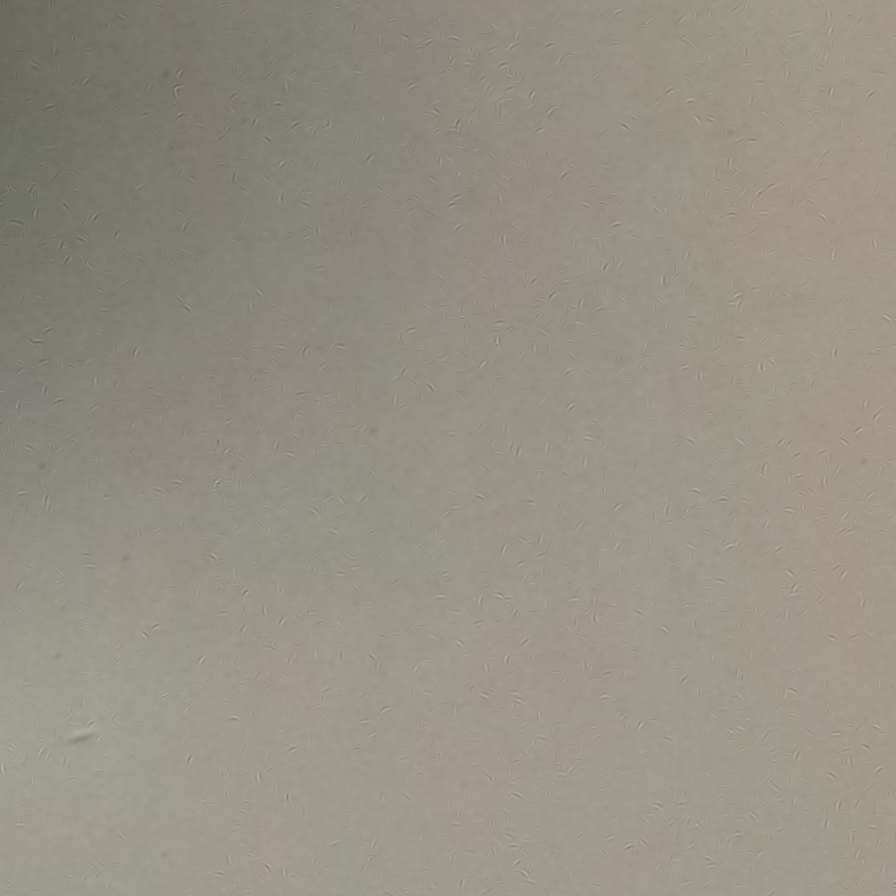
Reproduce this texture procedurally as a Shadertoy shader.

```glsl
// Softly lit grey-beige plaster wall with faint tint blotches and tiny rippled scratches.

vec3 hash3(vec2 cell) {
    vec3 p = fract(cell.xyx * vec3(0.1031, 0.1030, 0.0973));
    p += dot(p, p.yxz + 33.33);
    return fract((p.xxy + p.yzz) * p.zyx);
}

// Layered sines, each octave turned and warped by the one before; about -1 to 1.
float drift(vec2 p) {
    float sum = 0.0, weight = 0.5;
    for (int i = 0; i < 4; i++) {
        p = mat2(0.8, 0.6, -0.6, 0.8) * p * 1.6 + 1.7;
        p += 0.6 * sin(p.yx);
        sum += weight * sin(p.x) * cos(p.y * 0.8);
        weight *= 0.65;
    }
    return sum;
}

// One short scratch per chosen cell, with a dark and light ripple across it.
float scratches(vec2 uv, float cells, float share, float seed) {
    vec2 p = uv * cells, base = floor(p);
    float sum = 0.0;
    for (int y = -1; y <= 1; y++)
    for (int x = -1; x <= 1; x++) {
        vec2 cell = base + vec2(x, y);
        vec3 place = hash3(cell + seed);
        vec3 shape = hash3(cell + seed + 57.0);
        float cluster = drift(cell / cells * 11.0 + 5.0);
        float chance = share * (0.6 + 0.6 * cell.x / cells + 1.3 * cluster);
        float angle = 0.45 + (shape.x - 0.5) * 2.6;
        vec2 d = p - cell - place.xy;
        float along = dot(d, vec2(cos(angle), sin(angle)));
        float across = dot(d, vec2(-sin(angle), cos(angle)));
        across += (shape.y - 0.5) * 1.4 * along * along;
        float envelope = exp(-along * along * 18.0 - across * across * 34.0);
        float ripple = cos(across * 22.0 + shape.z * 6.28);
        float strength = 0.25 + 0.9 * shape.y * shape.y;
        sum += step(place.z, chance) * strength * envelope * ripple;
    }
    return sum;
}

// Soft uneven grain: every cell holds one faint light or dark fleck.
float grain(vec2 p) {
    vec2 base = floor(p);
    float sum = 0.0;
    for (int y = -1; y <= 1; y++)
    for (int x = -1; x <= 1; x++) {
        vec2 cell = base + vec2(x, y);
        vec3 fleck = hash3(cell + 211.0);
        vec2 d = p - cell - fleck.xy;
        sum += (fleck.z * 2.0 - 1.0) * exp(-5.0 * dot(d, d));
    }
    return sum;
}

// Elongated soft spot, one at its centre.
float smudge(vec2 d, float angle, vec2 size) {
    vec2 q = vec2(dot(d, vec2(cos(angle), sin(angle))),
                  dot(d, vec2(-sin(angle), cos(angle)))) / size;
    return exp(-dot(q, q));
}

void mainImage(out vec4 fragColor, in vec2 fragCoord) {
    vec2 uv = fragCoord / iResolution.xy;

    // Broad light: shade from the upper left, a pale glow at the lower left
    float shade = 0.198 * smoothstep(0.08, 0.98, uv.y) * exp(-1.45 * uv.x - 1.1 * uv.x * uv.x);
    float glow = 0.022 * smudge(uv - vec2(0.04, 0.23), 0.0, vec2(0.18, 0.17));
    vec3 wall = mix(vec3(0.616, 0.608, 0.550), vec3(0.630, 0.604, 0.545), uv.x);
    wall += glow - shade * vec3(1.0, 0.98, 0.86);
    wall += vec3(0.018, 0.012, 0.002) * smoothstep(0.6, 1.1, uv.x * 0.7 + uv.y * 0.4);

    // Small pink and green blotches, with a cool patch at the left edge
    float tint = drift(uv * vec2(9.0, 7.0) + 3.0);
    wall += vec3(0.010, -0.005, 0.001) * tint;
    wall += vec3(-0.003, -0.004, 0.013) * smudge(uv - vec2(0.05, 0.54), -0.3, vec2(0.22, 0.07));
    wall += 0.006 * drift(uv * 16.0) + 0.005 * drift(uv * 45.0 + 9.0);

    // Clustered scratches in three sizes over soft grain
    float relief = 0.080 * scratches(uv, 50.0, 0.30, 11.0);
    relief += 0.050 * scratches(uv, 72.0, 0.50, 83.0);
    relief += 0.018 * scratches(uv, 110.0, 1.0, 141.0);
    relief += 0.013 * grain(uv * vec2(120.0, 150.0));

    // A few faint pits and one raised nick
    vec2 pitCell = floor(uv * 9.0);
    vec3 pit = hash3(pitCell + 29.0);
    vec2 pitOffset = fract(uv * 9.0) - 0.2 - 0.6 * pit.xy;
    relief -= 0.045 * step(pit.z, 0.12) * smudge(pitOffset, 0.6, vec2(0.04, 0.03));
    vec2 nick = uv - vec2(0.09, 0.175);
    relief -= 0.08 * smudge(nick, 0.3, vec2(0.015, 0.004));
    relief += 0.05 * smudge(nick - vec2(0.004, 0.008), 0.2, vec2(0.016, 0.004));

    fragColor = vec4(wall + relief, 1.0);
}
```
